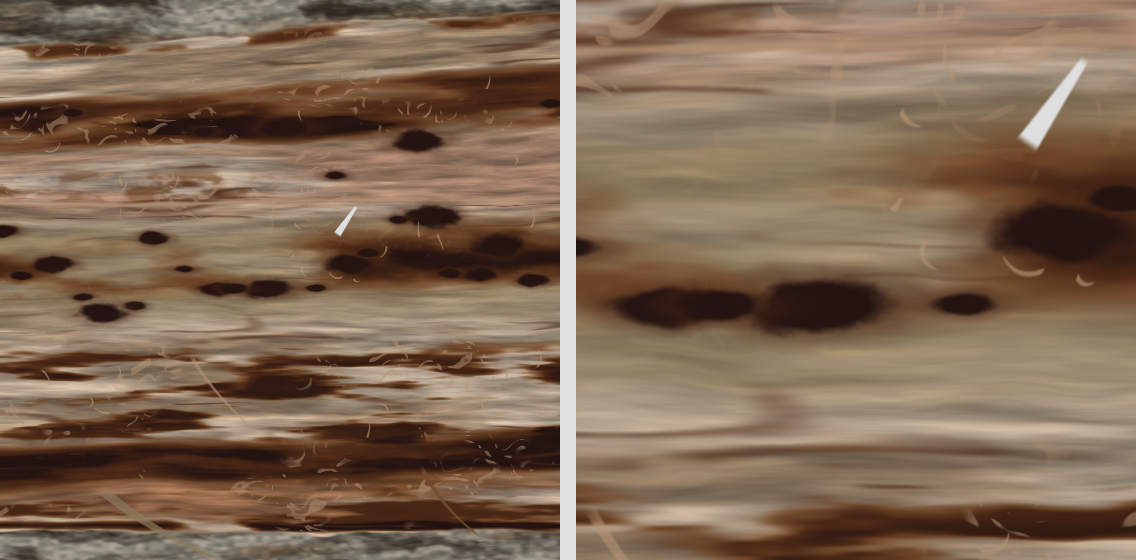
Left, the full canvas; right, a detail of the centre.
A three.js fragment shader for this texture:

```glsl
varying vec2 vUv;

const vec3 TAN = vec3(0.55, 0.465, 0.375);
const vec3 CREAM = vec3(0.69, 0.63, 0.56);
const vec3 PINK = vec3(0.61, 0.47, 0.39);
const vec3 OLIVE = vec3(0.55, 0.48, 0.365);
const vec3 ORANGE = vec3(0.54, 0.37, 0.26);
const vec3 AMBER = vec3(0.45, 0.29, 0.17);
const vec3 BROWN = vec3(0.29, 0.155, 0.085);
const vec3 CHAR = vec3(0.14, 0.075, 0.065);
const vec3 FIBRE = vec3(0.71, 0.58, 0.46);

float hash(vec2 p) {
  vec3 q = fract(p.xyx * 0.1031);
  q += dot(q, q.yzx + 33.33);
  return fract((q.x + q.y) * q.z);
}

float noise(vec2 p) {
  vec2 i = floor(p), f = fract(p);
  f = f * f * (3.0 - 2.0 * f);
  return mix(mix(hash(i), hash(i + vec2(1, 0)), f.x),
             mix(hash(i + vec2(0, 1)), hash(i + 1.0), f.x), f.y);
}

float fbm(vec2 p) {
  float sum = 0.0, amp = 0.533;
  for (int i = 0; i < 4; i++) {
    sum += amp * noise(p);
    p = p * 2.03 + 17.7;
    amp *= 0.5;
  }
  return sum;
}

// Soft-edged patches of noise
float blot(vec2 p, float sx, float sy, float lo, float hi) {
  return smoothstep(lo, hi, fbm(p * vec2(sx, sy) + sx * 7.3));
}

float band(float y, float centre, float halfWidth, float soft) {
  return 1.0 - smoothstep(halfWidth - soft, halfWidth + soft, abs(y - centre));
}

// Wood darkening through amber and brown to char
vec3 stainWood(vec3 wood, float s) {
  vec3 c = mix(wood, AMBER, smoothstep(0.0, 0.4, s));
  c = mix(c, BROWN, smoothstep(0.3, 0.65, s));
  return mix(c, CHAR, smoothstep(0.6, 1.0, s));
}

// Bent, tapering fibre
float strand(vec2 p, vec2 centre, float angle, float len, float width, float bend) {
  float c = cos(angle), s = sin(angle);
  vec2 q = mat2(c, -s, s, c) * (p - centre) / len;
  float off = abs(q.y - bend * (q.x * q.x - 0.4)) * len;
  float w = width * (1.0 - 0.5 * q.x);
  return band(off, 0.0, w, 0.0012) * band(q.x, 0.0, 0.95, 0.1);
}

// Thin broken dark lines along the grain
float cracks(vec2 p, float g) {
  return band(noise(vec2(p.x * 3.5, g * 55.0)), 0.5, 0.045, 0.045) * blot(p, 6.0, 18.0, 0.5, 0.66);
}

// Small torn flakes
float flakes(vec2 p) {
  float torn = noise(p * vec2(75, 120) + 6.0 * noise(p * 30.0));
  return smoothstep(0.72, 0.88, torn) * blot(p, 7.0, 14.0, 0.5, 0.62);
}

vec3 barkColour(vec2 p) {
  float layer = fbm(p * vec2(7, 42) + 1.8 * fbm(p * 9.0));
  vec3 c = mix(vec3(0.20, 0.17, 0.14), vec3(0.58, 0.56, 0.51), smoothstep(0.25, 0.75, layer));
  c = mix(c, AMBER, 0.4 * blot(p, 5.0, 35.0, 0.5, 0.7));
  return c * (0.82 + 0.36 * noise(p * vec2(80, 150)));
}

vec3 cleanWood(vec2 p, float g, float streak, float fine, float calm) {
  vec3 c = mix(TAN, PINK, 0.8 * band(g, 0.68, 0.06, 0.025));
  c = mix(c, OLIVE, calm);
  c = mix(c, ORANGE, 0.85 * band(g, 0.10, 0.045, 0.02));
  c = mix(c, CREAM, smoothstep(0.46, 0.70, streak) * (0.85 - 0.5 * calm));
  c = mix(c, CREAM, 0.75 * band(g, 0.33, 0.09, 0.05) * blot(p, 4.0, 22.0, 0.42, 0.6));
  return c * (1.0 + (fine - 0.5) * (0.6 - 0.35 * calm));
}

float stainAmount(vec2 p, float g, float streak) {
  float patchy = fbm(p * vec2(5, 22) + 23.0), blotch = fbm(p * vec2(6, 19) + 13.0);
  float vary = 1.2 * (streak - 0.5) + 0.9 * (patchy - 0.5);
  float fleck = blot(p, 5.0, 38.0, 0.48, 0.7);
  float s = band(g, 0.80, 0.048, 0.014) * (0.66 + vary);
  s += 0.45 * band(g, 0.787, 0.02, 0.015) * smoothstep(0.42, 0.58, patchy);
  float right = smoothstep(0.3, 0.75, p.x);
  s += band(g, 0.505 + 0.05 * p.x, 0.042, 0.03) * (0.2 + 0.48 * right + 1.7 * (blotch - 0.47));
  s += fleck * (0.85 * band(g, 0.295, 0.08, 0.035) + 0.65 * band(g, 0.09, 0.05, 0.03));
  s += band(g, 0.168 + 0.035 * p.x * p.x, 0.034, 0.022) * (0.84 + 1.4 * vary);
  s += 0.9 * band(g, 0.063, 0.006, 0.006) * smoothstep(0.3, 0.5, patchy);
  return s + 0.6 * band(g, 0.938, 0.01, 0.008) * smoothstep(0.35, 0.55, blotch);
}

void main() {
  vec2 p = vUv;
  float tilt = 0.07 * smoothstep(0.62, 0.8, p.y);
  float g = p.y - tilt * (p.x - 0.5) + 0.03 * (fbm(p * vec2(3.5, 8)) - 0.5);
  float streak = fbm(vec2(p.x * 2.8, g * 34.0)), fine = fbm(vec2(p.x * 10.0 + 8.0, g * 100.0));
  float calm = band(g, 0.51, 0.09, 0.03);
  // Stained grain
  vec3 col = cleanWood(p, g, streak, fine, calm);
  float scuff = 0.8 * band(g, 0.67, 0.025, 0.015) * (1.0 - smoothstep(0.35, 0.65, p.x));
  col = mix(col, AMBER, scuff * blot(p, 14.0, 30.0, 0.45, 0.62));
  col = mix(col, vec3(0.76, 0.70, 0.65), scuff * blot(p, 11.0, 36.0, 0.54, 0.66));
  col = stainWood(col, stainAmount(p, g, streak)) * (0.88 + 0.24 * fine);
  col = mix(col, BROWN, (0.6 - 0.35 * calm) * cracks(p, g));
  col = mix(col, FIBRE, 0.75 * band(g, 0.637, 0.003, 0.003));
  col = mix(col, FIBRE, (0.5 - 0.4 * calm) * flakes(p));
  // Lens-shaped rot spots, mostly in the calm middle wood
  float rough = 0.6 * (fbm(p * vec2(38, 60)) - 0.5);
  for (int i = 0; i < 26; i++) {
    float k = float(i), size = hash(vec2(k, 9.1));
    vec2 centre = vec2(fract(k * 0.618 + 0.15), 0.44 + 0.18 * hash(vec2(k, 3.7)));
    if (i > 19) centre.y += 0.2;
    vec2 d = (p - centre) / mix(vec2(0.019, 0.007), vec2(0.054, 0.023), size * size);
    float r = sqrt(d.y * d.y + pow(abs(d.x), 1.6)) + rough;
    col = mix(col, BROWN, 0.5 - 0.5 * smoothstep(0.8, 1.8, r));
    col = mix(CHAR, col, smoothstep(0.72, 1.15, r));
  }
  // Bark on both edges
  float edge = g + 0.02 * (fbm(p * vec2(14, 30)) - 0.5);
  col = mix(barkColour(p), col, band(edge, 0.5015, 0.4475, 0.004));
  // Loose curled fibres
  for (int i = 0; i < 30; i++) {
    vec2 k = vec2(i, 21.3);
    vec2 centre = vec2(hash(k), 0.22 + 0.64 * hash(k + 24.0));
    float len = mix(0.004, 0.018, hash(k + 50.0));
    col = mix(col, FIBRE, 0.65 * strand(p, centre, 6.3 * hash(k + 9.0), len, 0.0013, 1.4 * hash(k + 67.0) - 0.7));
  }
  // Long splinters and the pale chip
  col = mix(col, OLIVE, 0.7 * strand(p, vec2(0.28, 0.06), -0.54, 0.12, 0.006, 0.08));
  col = mix(col, AMBER, 0.9 * strand(p, vec2(0.8, 0.1), -0.87, 0.08, 0.0025, 0.12));
  col = mix(col, FIBRE, 0.6 * strand(p, vec2(0.39, 0.3), -0.87, 0.08, 0.0022, 0.08));
  col = mix(col, vec3(0.87), strand(p, vec2(0.619, 0.606), 0.97, 0.031, 0.0045, 0.0));
  gl_FragColor = vec4(col, 1.0);
}
```
